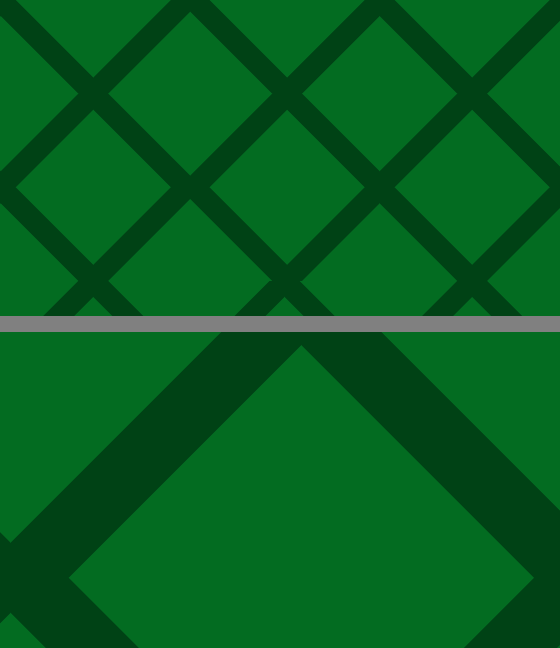
Top: the whole. Bottom: its middle third, enlarged.
Write a WebGL 2 fragment shader that draws this pattern.

```glsl
#version 300 es
precision highp float;
// Green diamond lattice with dark diagonal bands, one widened column and a slipped lower crossing.

uniform vec2 u_resolution;
out vec4 outColor;

// Lengths are fractions of the canvas height
const vec2 HALF_PERIOD = vec2(0.2928, 0.2963);
const float DIAMOND_RADIUS = 0.2454;
const vec2 WIDE_CENTER = vec2(0.6019, 0.1111);
const float WIDENING = 0.0139;
const float SLIP_CENTER = 0.9028;
const float SLIP = 0.0081;

const vec3 LEAF_GREEN = vec3(0.012, 0.424, 0.131);
const vec3 BAND_GREEN = vec3(0.0, 0.258, 0.083);

// Signed distance to the nearest diamond of a rectangular grid.
// The first column keeps a signed x, so negative x extends its sides to a point.
float diamondGrid(vec2 p, vec2 period, float radius) {
    vec2 cell = floor(p / period + 0.5);
    vec2 local = p - cell * period;
    float across = cell.x == 0.0 ? max(local.x, -WIDENING) : local.x;
    across = cell.x == 0.0 && local.x < 0.0 && p.x >= -WIDENING ? across : abs(across);
    return (across + abs(local.y) - radius) * 0.70711;
}

// Two interleaved grids, mirrored about the widened column
float diamondLattice(vec2 p) {
    vec2 q = vec2(abs(p.x - WIDE_CENTER.x) - WIDENING, p.y - WIDE_CENTER.y);
    vec2 period = 2.0 * HALF_PERIOD;
    float main_ = diamondGrid(q, period, DIAMOND_RADIUS);
    // One period to the right keeps this grid clear of the widened column
    vec2 shifted = vec2(max(q.x, 0.0), q.y) + HALF_PERIOD;
    float between = diamondGrid(shifted, period, DIAMOND_RADIUS);
    return min(main_, between);
}

// Sideways slip of the crossing below the lowest full row
vec2 slipCrossing(vec2 p, float amount) {
    float below = 1.0 - step(WIDE_CENTER.y, p.y);
    float nearby = 1.0 - step(HALF_PERIOD.x, abs(p.x - SLIP_CENTER));
    return p + vec2(amount * below * nearby, 0.0);
}

void main() {
    vec2 p = gl_FragCoord.xy / u_resolution.y;
    float dist = diamondLattice(slipCrossing(p, SLIP));

    // Edge smoothing about one pixel wide
    float edge = 0.6 / u_resolution.y;
    float band = smoothstep(-edge, edge, dist);
    outColor = vec4(mix(LEAF_GREEN, BAND_GREEN, band), 1.0);
}
```
